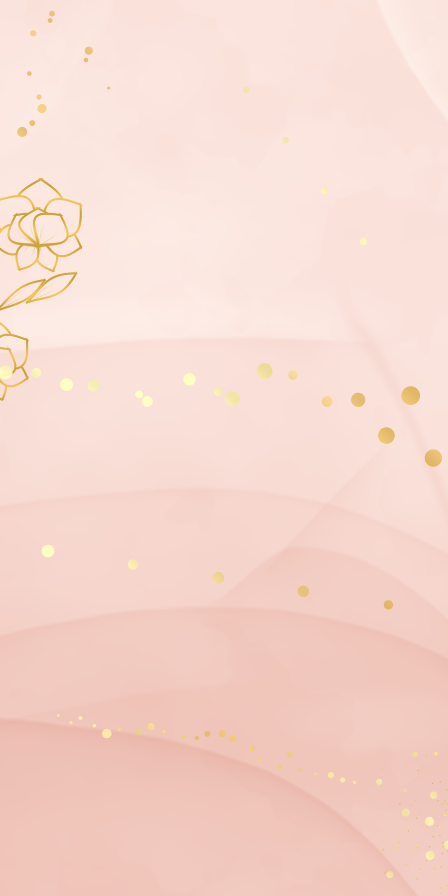
Write a WebGL 1 fragment shader that draws this background.

```glsl
precision highp float;
// Blush watercolour veils with gold confetti and line-drawn blossoms.
// Veils are height curves shaded below their edge, over gradient noise;
// confetti is hashed along bands, and petals are outlined back to front.
uniform vec2 u_resolution;

vec2 hash2(vec2 p) {
  p = vec2(dot(p, vec2(127.1, 311.7)), dot(p, vec2(269.5, 183.3)));
  return fract(sin(p) * 43758.5);
}

float gradNoise(vec2 p) {
  vec2 i = floor(p), f = fract(p), w = f * f * (3.0 - 2.0 * f), e = vec2(1, 0);
  float a = dot(hash2(i) - 0.5, f);
  float b = dot(hash2(i + e) - 0.5, f - e);
  float c = dot(hash2(i + e.yx) - 0.5, f - e.yx);
  float d = dot(hash2(i + 1.0) - 0.5, f - 1.0);
  return 2.0 * mix(mix(a, b, w.x), mix(c, d, w.x), w.y);
}

float fbm(vec2 p) {
  float sum = 0.0, amp = 0.5;
  for (int i = 0; i < 5; i++) {
    sum += amp * gradNoise(p);
    p = p * 2.03 + 7.3;
    amp *= 0.5;
  }
  return sum;
}

// Shade under a veil edge; d is the height above it
float fold(float d, float reach) {
  return (1.0 - smoothstep(-0.006, 0.006, d)) * exp(min(d, 0.0) / reach);
}

// Tone runs from pale yellow (0) to deep gold (1)
void speck(inout vec3 col, vec2 p, vec2 at, float r, float tone) {
  float px = 1.0 / u_resolution.x, d = length(p - at) - r;
  vec3 gold = mix(vec3(0.995, 0.97, 0.73), vec3(0.91, 0.74, 0.41), tone);
  gold += 0.04 * sin((p.x + p.y) * 45.0);
  col = mix(col, gold, 0.93 * (1.0 - smoothstep(-0.6 * px, 0.6 * px, d)));
}

// Outlines one petal, hiding the ink behind it
void petal(inout float ink, vec2 q, vec2 axis, float width) {
  float px = 1.0 / u_resolution.x, len = length(axis);
  vec2 u = axis / len;
  float t = dot(q, u) / len, s = abs(q.x * u.y - q.y * u.x);
  float k = 3.1416 * pow(clamp(t, 0.0, 1.0), 1.25);
  float rim = width * sin(k), slope = 3.8 * width / len * cos(k);
  float d = max((s - rim) / sqrt(1.0 + slope * slope), (abs(t - 0.5) - 0.5) * len);
  float inside = 1.0 - smoothstep(-px, px, d);
  float vein = 1.0 - smoothstep(0.0, px, abs(s - 0.4 * rim));
  ink = mix(ink, 0.35 * vein * (1.0 - smoothstep(0.3, 0.65, t)), inside);
  ink = max(ink, 1.0 - smoothstep(0.001, 0.001 + 1.2 * px, abs(d)));
}

void blossom(inout float ink, vec2 q, float size) {
  for (int i = 0; i < 7; i++) {
    float a = float(i) * 2.693 + 0.05;
    float len = size * (0.105 + 0.02 * cos(a));
    petal(ink, q, len * vec2(sin(a), cos(a)), len * (0.34 + 0.08 * cos(a)));
  }
  for (int i = -1; i < 2; i++) {
    float side = float(i) * (1.0 - 2.0 * step(0.5, float(i)));
    petal(ink, q + size * vec2(0.0, 0.025), size * vec2(0.05 * float(i), 0.085 + 0.015 * side), size * 0.042);
  }
}

void main() {
  vec2 p = gl_FragCoord.xy / u_resolution * vec2(1, 2);
  float wash = fbm(p * vec2(3.0, 4.0));
  float x = p.x, y = p.y + 0.012 * fbm(p * 5.0 + 20.0);

  // Base wash, deepening downwards
  float shade = 0.025 + 0.11 * (1.0 - smoothstep(0.1, 1.25, y)) + 0.035 * wash;
  shade += 0.008 * smoothstep(0.02, 0.04, fbm(p * 2.5 + 4.0));
  shade -= 0.025 * exp(-8.0 * dot(p - vec2(0.25, 1.45), p - vec2(0.25, 1.45)));
  shade -= 0.03 * x * (1.0 - smoothstep(0.0, 0.5, y));

  // Broad veils, each with a thin dark hem
  float d = y - 1.213 - 0.033 * sin(2.9 * x);
  float fade = 1.0 - smoothstep(0.65, 0.95, x);
  shade += fade * (0.025 * fold(d, 0.025) + 0.02 * fold(d, 0.4));
  shade -= 0.02 * exp(-pow((d - 0.05) / 0.05, 2.0)) * fade;
  d = y - 0.872 - x * (0.14 - x * (0.03 + 0.219 * x));
  shade += 0.025 * fold(d, 0.02) + 0.012 * fold(d, 0.2);
  d = y - 0.581 - x * (0.24 - x * (0.15 + 0.142 * x));
  shade += 0.022 * fold(d, 0.03) + 0.025 * fold(d, 0.25);
  d = y - 0.65 - 0.13 * smoothstep(0.44, 0.66, x) + 1.4 * pow(max(x - 0.66, 0.0), 2.0);
  shade += smoothstep(0.4, 0.55, x) * 0.035 * fold(d, 0.15);
  d = y - 0.398 + 0.12 * x + 0.38 * x * x * x * x;
  shade += 0.035 * fold(d, 0.025) + 0.025 * fold(d, 0.2);
  d = y - 0.39 - 0.22 * x + 0.1 * x * x;
  shade += 0.02 * fold(d, 0.12) * (1.0 - smoothstep(0.3, 0.7, x));
  shade -= 0.02 * exp(-pow(length((p - vec2(0.85, 0.39)) / vec2(0.22, 0.07)), 4.0));

  // Slanting folds at the right and pale drapes in the top corners
  float t = max(x - 0.742, 0.0);
  d = y - 1.336 + t + 3.3 * t * t;
  shade += 0.03 * smoothstep(0.74, 0.79, x) * exp(-pow(d / 0.035, 2.0));
  d = y - 1.036 - 1.04 * (x - 0.885);
  shade += 0.025 * fold(d, 0.07) * smoothstep(0.55, 0.65, x) * (1.0 - smoothstep(0.8, 0.92, x));
  shade -= 0.025 * exp(-40.0 * dot(p - vec2(0.92, 0.87), p - vec2(0.92, 0.87)));
  float h = 2.0 - y;
  d = x - 0.839 - 0.38 * h - 0.77 * h * h;
  shade -= smoothstep(-0.005, 0.01, d) * (0.015 + 0.035 * exp(-max(d, 0.0) / 0.05));
  d = y - 1.635 - 0.7 * x - 2.7 * x * x;
  shade -= 0.015 * smoothstep(-0.02, 0.04, d) * exp(-max(d, 0.0) / 0.15);
  vec3 col = vec3(0.99, 0.915, 0.89) - shade * vec3(0.35, 1.0, 1.12);

  // Gold-inked blossoms and leaves at the left edge
  float ink = 0.0;
  petal(ink, p - vec2(-0.01, 1.305), vec2(0.11, 0.07), 0.014);
  petal(ink, p - vec2(0.06, 1.325), vec2(0.11, 0.065), 0.018);
  blossom(ink, p - vec2(-0.025, 1.18), 0.9);
  blossom(ink, p - vec2(0.085, 1.475), 1.0);
  col = mix(col, vec3(0.86, 0.68, 0.22) + 0.08 * sin(p.y * 90.0), 0.9 * ink);

  // Confetti: middle band, lower stream, corners and sparse diagonals
  for (int i = 0; i < 60; i++) {
    float n = float(i);
    vec2 r = hash2(vec2(n, 3.7)), s = hash2(vec2(n, 9.1));
    if (i < 17) {
      t = (n + r.x) / 16.0;
      speck(col, p, vec2(t, 1.14 - 0.12 * t * t + (r.y - 0.5) * (0.06 + 0.22 * t)), 0.006 + 0.017 * s.x, smoothstep(0.4, 0.9, t));
    }
    if (i < 24) {
      t = 0.1 + 0.75 * (n + r.y) / 24.0;
      speck(col, p, vec2(t, 0.39 - 0.2 * t * t + 0.05 * (s.y - 0.5)), 0.003 + 0.008 * r.x * r.x, 1.0 - abs(t - 0.5) * 2.5);
    }
    if (i < 11) speck(col, p, vec2(0.25 * r.x, 1.69 + 0.3 * (n + s.x) / 11.0), 0.003 + 0.012 * s.y * s.y, 0.85);
    if (i < 4) speck(col, p, vec2(0.55 + 0.087 * n, 1.8 - 0.113 * n), 0.006 + 0.005 * r.x, 0.15);
    if (i < 5) speck(col, p, vec2(0.107 + 0.19 * n, 0.77 - 0.03 * n), 0.009 + 0.009 * s.x, n * 0.25);
    speck(col, p, vec2(1.0 - 0.15 * r.x * r.x, 0.32 * s.x), 0.0015 + 0.012 * pow(s.y, 9.0), 1.0 - pow(s.y, 4.0));
  }
  gl_FragColor = vec4(clamp(col, 0.0, 1.0), 1.0);
}
```
